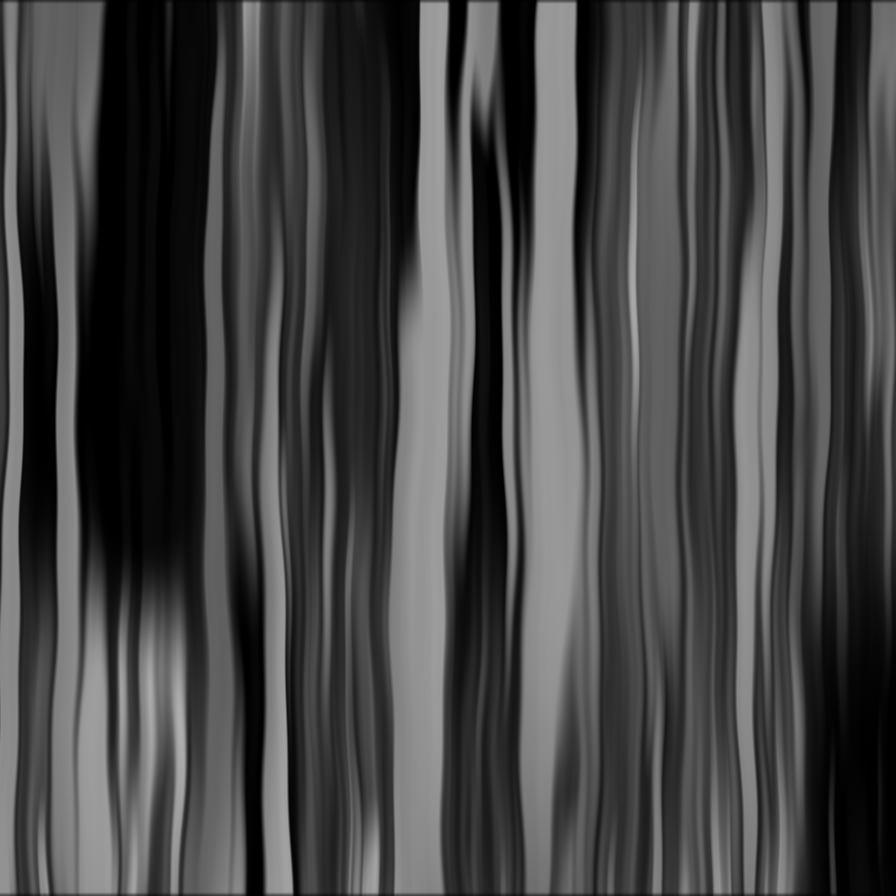
This texture is drawn by a WebGL 1 fragment shader. Its source:

```glsl
precision highp float;
// Soft grey vertical streaks, tapering and swaying over a murky black ground.
uniform vec2 u_resolution;

const float BAND_DARK = 0.38;
const float BAND_LIGHT = 0.61;
const float HAZE_LEVEL = 0.31;
const float STRAND_LEVEL = 0.34;

float hash(vec2 cell) {
  return fract(sin(dot(cell, vec2(12.9898, 78.233))) * 43758.55);
}

// Smooth value noise in 0..1
float noise(vec2 p) {
  vec2 cell = floor(p);
  vec2 f = fract(p);
  f = f * f * f * (f * (f * 6.0 - 15.0) + 10.0);
  float low = mix(hash(cell), hash(cell + vec2(1.0, 0.0)), f.x);
  float high = mix(hash(cell + vec2(0.0, 1.0)), hash(cell + vec2(1.0, 1.0)), f.x);
  return mix(low, high, f.y);
}

// Noise drawn out along y; the seed selects an independent layer
float streaks(vec2 p, float across, float along, float seed) {
  return noise(p * vec2(across, along) + vec2(seed * 17.3, seed * 5.37));
}

// Layered sines bend the streaks sideways
float sway(vec2 p) {
  return 0.0030 * sin(p.y * 8.0 + p.x * 13.0)
       + 0.0020 * sin(p.y * 17.0 - p.x * 27.0 + 1.3)
       + 0.0009 * sin(p.y * 37.0 + p.x * 41.0 + 4.1);
}

// Height field whose upper part becomes the light bands
float bandField(vec2 p) {
  return 0.20 * streaks(p, 10.0, 0.7, 1.0)
       + 0.52 * streaks(p, 34.0, 0.9, 2.0)
       + 0.28 * streaks(p, 71.0, 1.4, 3.0);
}

float bandShade(vec2 p, float fine) {
  float tone = smoothstep(0.1, 0.85, streaks(p, 14.0, 1.2, 4.0));
  return mix(BAND_DARK, BAND_LIGHT, tone) + 0.06 * (fine - 0.5);
}

// Dark haze with thin strands, shown between the bands
float gapShade(vec2 p, float fine) {
  float haze = smoothstep(0.38, 0.74, streaks(p, 9.0, 2.0, 5.0));
  float strand = smoothstep(0.50, 0.85, streaks(p, 82.0, 2.4, 6.0));
  return haze * HAZE_LEVEL * (0.25 + 1.1 * fine)
       + strand * STRAND_LEVEL * (0.10 + 0.90 * haze);
}

void main() {
  vec2 uv = gl_FragCoord.xy / u_resolution;
  vec2 p = uv + vec2(sway(uv), 0.0);

  float fine = 0.6 * streaks(p, 95.0, 2.6, 7.0) + 0.4 * streaks(p, 170.0, 3.4, 8.0);
  float field = bandField(p);
  float band = smoothstep(0.535, 0.625, field);

  // Gaps deepen towards the rims of the bands
  float rim = smoothstep(0.44, 0.53, field);
  float gap = gapShade(p, fine) * (1.0 - 0.4 * rim);
  float grey = mix(gap, bandShade(p, fine), band);

  // Thin dark fade at the top and bottom
  float border = min(uv.y, 1.0 - uv.y);
  grey *= mix(0.5, 1.0, smoothstep(0.0, 0.005, border));

  gl_FragColor = vec4(vec3(grey), 1.0);
}
```
